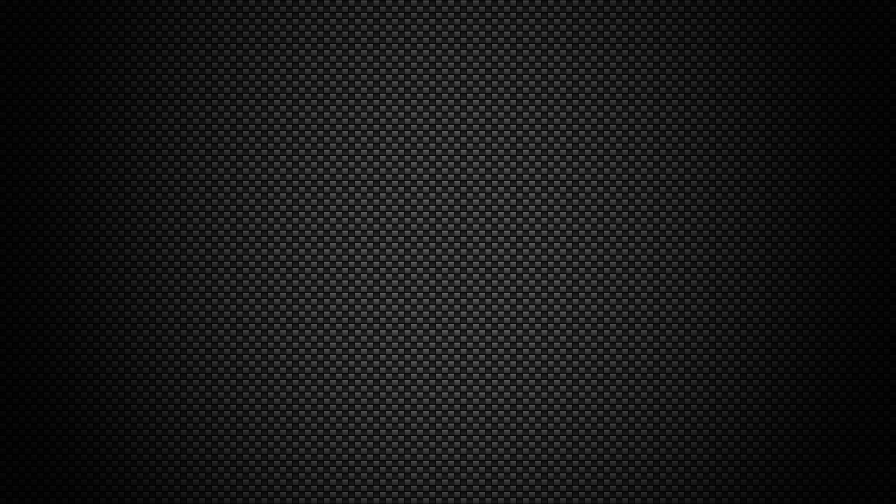
Write a Shadertoy shader that draws this texture.

```glsl
const float ROWS = 81.0; // two rows of tiles per vertical repeat
const vec3 GAP_COLOR = vec3(0.03);
const vec3 LOW_COLOR = vec3(0.105);
const vec3 HIGH_COLOR = vec3(0.265);

float hash(vec2 p) {
    return fract(sin(dot(p, vec2(127.1, 311.7))) * 43758.5453);
}

float roundedBox(vec2 p, vec2 halfSize, float radius) {
    vec2 d = abs(p) - halfSize + radius;
    return length(max(d, 0.0)) + min(max(d.x, d.y), 0.0) - radius;
}

float fill(float dist, float blur) {
    return 1.0 - smoothstep(-blur, blur, dist);
}

// Raised thread: lit upper edge fading to a darker lower edge
vec3 raisedTile(vec2 p, float blur) {
    float shade = mix(0.74, 1.12, smoothstep(-0.45, 0.4, p.y));
    float glint = fill(abs(p.y - 0.3) - 0.08, blur);
    return HIGH_COLOR * (shade + 0.22 * glint);
}

// Sunken thread: dim, with a faint band between shadowed ends
vec3 sunkenTile(vec2 p, float blur) {
    float shade = mix(0.55, 1.0, smoothstep(0.5, -0.1, p.y));
    float band = fill(abs(p.y + 0.15) - 0.1, blur);
    return LOW_COLOR * (shade + 0.25 * band);
}

vec3 weave(vec2 grid, float blur) {
    vec2 cell = floor(grid);
    vec2 p = fract(grid) - 0.5;
    float raised = 1.0 - mod(cell.x + cell.y, 2.0);
    vec3 thread = mix(sunkenTile(p, blur), raisedTile(p, blur), raised);
    vec2 halfSize = mix(vec2(0.46, 0.42), vec2(0.48, 0.44), raised);
    float cover = fill(roundedBox(p, halfSize, 0.08), blur);
    float variation = 0.98 + 0.04 * hash(cell);
    return mix(GAP_COLOR, thread * variation, cover);
}

// Broad central light, darkest at the left and right edges
float spotlight(vec2 uv) {
    vec2 p = (uv - 0.5) * vec2(2.0, 0.95);
    return mix(0.1, 1.08, 1.0 - smoothstep(0.1, 1.05, length(p)));
}

void mainImage(out vec4 fragColor, in vec2 fragCoord) {
    vec2 uv = fragCoord / iResolution.xy;
    float cellsPerPixel = ROWS / iResolution.y;
    vec2 grid = fragCoord * cellsPerPixel;
    float blur = 0.5 * cellsPerPixel;
    vec3 color = weave(grid, blur) * spotlight(uv);
    fragColor = vec4(color, 1.0);
}
```
